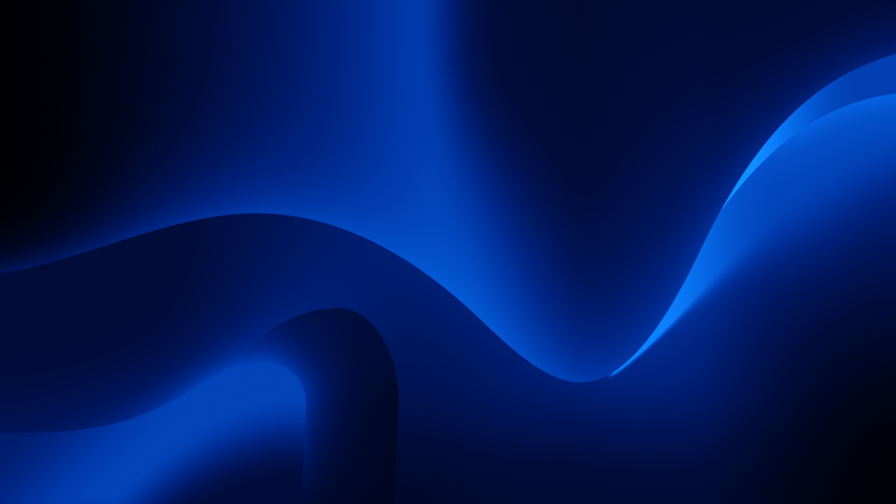
Reproduce this background procedurally as a WebGL 1 fragment shader.

```glsl
precision highp float;
// Glowing blue silk: a long wave with a folded ribbon on the right and two
// rounded folds at lower left. Hermite curves bound the sheets, exponential
// falloffs light them, and one brightness value is mapped to a blue ramp.

uniform vec2 u_resolution;

const vec2 CANVAS = vec2(16.0, 9.0);

// Cubic through a and b with end slopes; flat outside the interval.
float hermite(float x, vec2 a, float slopeA, vec2 b, float slopeB) {
  float span = b.x - a.x;
  float t = clamp((x - a.x) / span, 0.0, 1.0);
  float s = 1.0 - t;
  return mix(a.y, b.y, t * t * (3.0 - 2.0 * t))
       + span * t * s * (s * slopeA - t * slopeB);
}

float waveHeight(float x) {
  vec2 crest = vec2(4.58, 5.19), fall = vec2(8.54, 3.33);
  vec2 trough = vec2(10.37, 2.17), rise = vec2(12.5, 4.52);
  if (x < crest.x) return hermite(x, vec2(0.0, 4.12), 0.15, crest, 0.0);
  if (x < fall.x) return hermite(x, crest, 0.0, fall, -0.95);
  if (x < trough.x) return hermite(x, fall, -0.95, trough, 0.0);
  if (x < rise.x) return hermite(x, trough, 0.0, rise, 2.1);
  return hermite(x, rise, 2.1, vec2(16.0, 8.04), 0.3);
}

float ribbonEdge(float x) {
  vec2 middle = vec2(13.33, 4.8);
  if (x < middle.x) return hermite(x, vec2(10.87, 2.29), 0.6, middle, 1.15);
  return hermite(x, middle, 1.15, vec2(16.0, 6.9), 0.4);
}

float innerRidge(float x) {
  vec2 bend = vec2(3.12, 1.87);
  if (x < bend.x) return hermite(x, vec2(0.0, 1.27), 0.0, bend, 0.58);
  return hermite(x, bend, 0.58, vec2(4.75, 2.52), 0.0);
}

// Signed distance to a fold: a ridge left of its top, a rounded side right.
float foldDistance(vec2 p, float ridge, vec2 top, vec2 radius) {
  if (p.x < top.x) return p.y - ridge;
  float centre = top.y - radius.y;
  float lean = 0.04 * max(centre - p.y, 0.0);
  vec2 q = vec2(p.x - top.x + lean, max(p.y - centre, 0.0)) / radius;
  float k = length(q);
  return k * (k - 1.0) / max(length(q / radius), 0.001);
}

float cover(float d, float blur) {
  return 1.0 - smoothstep(-blur, blur, d);
}

float hash(vec2 p) {
  return fract(sin(dot(p, vec2(12.9898, 78.233))) * 43758.5453);
}

// Light beam and wave glow behind the sheets.
float backdrop(vec2 p, float d) {
  float dx = p.x - 7.45 - 0.025 * (9.0 - p.y) * (9.0 - p.y);
  float width = mix(1.5, 0.8, smoothstep(4.0, 8.0, p.y));
  float left = exp((0.5 - sqrt(dx * dx + 0.25)) / 3.0) * smoothstep(-1.0, 3.0, p.x);
  float beam = 0.59 * (dx < 0.0 ? left : exp(-dx * dx / (width * width)));
  float reach = mix(0.4, 1.1, smoothstep(0.0, 5.0, p.x));
  reach += 0.6 * smoothstep(7.5, 10.0, p.x) - 1.1 * smoothstep(10.5, 13.0, p.x);
  float glow = mix(0.36, 0.54, smoothstep(0.0, 5.0, p.x))
             * exp(-max(d, 0.0) / reach);
  glow *= 1.0 - 0.35 * smoothstep(12.0, 14.5, p.x);
  float base = 0.18 * smoothstep(2.0, 9.0, p.x);
  return 1.0 - (1.0 - beam) * (1.0 - glow) * (1.0 - base);
}

// Dim sheet under the wave, fading into the lower right corner.
float sheet(vec2 p, float d) {
  float light = 0.22 + 0.23 * exp(min(d, 0.0) / 2.0) * smoothstep(2.5, 8.5, p.x);
  light *= mix(0.65, 1.0, smoothstep(0.0, 2.3, p.y));
  float corner = smoothstep(12.5, 16.0, p.x) * (1.0 - smoothstep(1.0, 5.0, p.y));
  return light * (1.0 - 0.8 * corner);
}

// Bright ribbon, crisp at its tip and blurred to the right.
float addRibbon(float light, vec2 p, float pixel) {
  float along = smoothstep(10.8, 15.0, p.x);
  float below = max(ribbonEdge(p.x) - p.y, 0.0) / mix(1.2, 1.5, along);
  float blur = mix(0.03, 0.85, along * along) + pixel;
  float started = smoothstep(10.8, 11.0, p.x);
  float spill = smoothstep(10.0, 13.0, p.x) * smoothstep(-1.0, 2.5, p.y);
  light += 0.23 * exp(-below / 1.3) * spill;
  float fold = hermite(p.x, vec2(12.85, 5.2), 1.38, vec2(16.0, 7.33), 0.12);
  float ribbon = mix(1.0, 0.72, smoothstep(11.6, 14.0, p.x));
  ribbon += 0.17 * exp(-abs(fold - p.y) / 0.45) * smoothstep(13.0, 14.5, p.x);
  light = mix(light, ribbon, started * exp(-below * below / (blur * blur)));
  float back = mix(1.05, 0.7, smoothstep(13.2, 15.4, p.x));
  float backMask = cover(fold - p.y, pixel) * step(12.85, p.x);
  return mix(light, back, backMask);
}

// Dark outer fold wrapped around a luminous inner fold.
float addFolds(float light, vec2 p, float pixel) {
  vec2 outerTop = vec2(6.04, 3.5);
  float dx = p.x - outerTop.x;
  float outer = foldDistance(p, outerTop.y - 0.27 * dx * dx, outerTop, vec2(1.08, 1.69));
  light += 0.13 * exp(-dot(p - vec2(5.6, 3.5), p - vec2(5.6, 3.5)) / 2.2);
  float shade = 0.13 + 0.09 * smoothstep(1.5, 3.5, p.y);
  light = mix(light, shade, cover(outer, pixel) * smoothstep(3.9, 5.5, p.x));
  float inner = foldDistance(p, innerRidge(p.x), vec2(4.75, 2.52), vec2(0.71));
  float halo = mix(0.2, 0.48, smoothstep(0.0, 4.0, p.x)) * smoothstep(-0.8, 2.2, p.y);
  light += halo * exp(-max(inner, 0.0) / 0.52);
  float band = 0.42 + 0.3 * smoothstep(0.0, 2.8, p.x + 1.2 - p.y);
  float hollow = hermite(p.x, vec2(2.08, 0.0), 1.0, vec2(5.2, 1.75), 0.1) - p.y;
  band = mix(band, 0.24, smoothstep(-0.2, 1.3, hollow));
  return mix(light, band, cover(inner, pixel));
}

vec3 blueRamp(float v) {
  return vec3(0.05 * pow(v, 6.0), 0.2 * v + 0.31 * v * v * v, v);
}

void main() {
  vec2 p = gl_FragCoord.xy / u_resolution * CANVAS;
  float pixel = CANVAS.y / u_resolution.y;
  float slope = (waveHeight(p.x + 0.02) - waveHeight(p.x - 0.02)) / 0.04;
  float d = (p.y - waveHeight(p.x)) / sqrt(1.0 + slope * slope);
  float front = addRibbon(sheet(p, d), p, pixel);
  front = addFolds(front, p, pixel);
  float light = mix(backdrop(p, d), front, cover(d, pixel));
  float dither = (hash(gl_FragCoord.xy) - 0.5) / 255.0;
  gl_FragColor = vec4(blueRamp(clamp(light, 0.0, 1.05)) + dither, 1.0);
}
```
